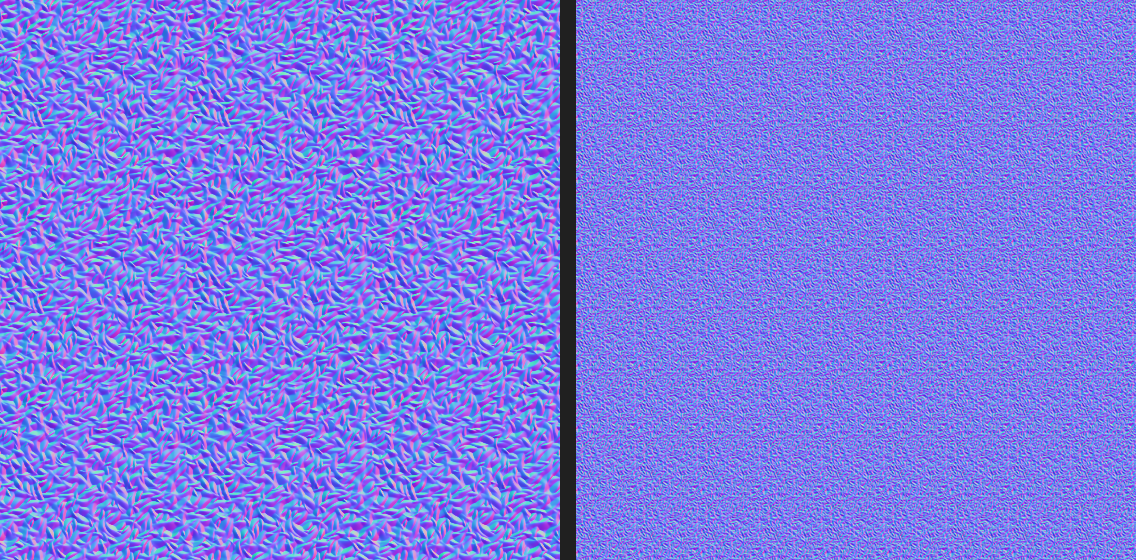
Left: one tile. Right: repeated 3 by 3.
This texture map is drawn by a WebGL 2 fragment shader. Its source:

```glsl
#version 300 es
precision highp float;
// Tiling normal map of crumpled leather: overlapping, slanted, bent wrinkles.

uniform vec2 u_resolution;
out vec4 fragColor;

const float REPEATS = 3.0;  // whole tiles across the canvas

// Three random values from 0 to 1 for a cell and a salt
vec3 hash3(vec2 cell, uint salt) {
    uvec3 v = uvec3(uvec2(cell), salt) * 1664525u + 1013904223u;
    v.x += v.y * v.z; v.y += v.z * v.x; v.z += v.x * v.y;
    v ^= v >> 16u;
    v.x += v.y * v.z; v.y += v.z * v.x; v.z += v.x * v.y;
    return vec3(v >> 8u) / 16777216.0;
}

// One wrinkle around the origin: xy = height gradient, z = height
vec3 wrinkle(vec2 p, vec3 shape, vec3 turn) {
    float angle = 0.55 + 2.1 * (turn.x + turn.y - 1.0);
    vec2 along = vec2(cos(angle), sin(angle));
    vec2 across = vec2(-along.y, along.x);
    across *= across.x + across.y < 0.0 ? -1.0 : 1.0;  // towards upper right
    float size = mix(0.62, 1.3, shape.z);
    float bend = 0.6 * (turn.z - 0.5);

    float u = dot(p, along);
    float v = dot(p, across) + bend * u * u;
    float halfLength = 0.98 * size;
    float halfWidth = (v > 0.0 ? 0.25 : 0.42) * size;  // steep and gentle flank

    vec2 q = vec2(u / halfLength, v / halfWidth);
    float dist = sqrt(dot(q, q) + 0.14);
    vec2 gradV = across + 2.0 * bend * u * along;
    vec2 slope = (q.x / halfLength * along + q.y / halfWidth * gradV) / dist;
    return vec3(-slope, 0.45 * fract(shape.z * 7.0 + turn.z) - dist);
}

// Gradient of the smooth maximum over all nearby wrinkles
vec2 surfaceSlope(vec2 uv, float cells, uint salt) {
    vec2 p = uv * cells;
    vec2 home = floor(p);
    vec2 slopeSum = vec2(0.0);
    float weightSum = 1e-6;
    for (int y = -2; y <= 2; y++) {
        for (int x = -2; x <= 2; x++) {
            vec2 cell = home + vec2(x, y);
            vec2 wrapped = mod(cell, cells);
            vec3 shape = hash3(wrapped, salt);
            vec3 turn = hash3(wrapped, salt + 8u);
            vec3 fold = wrinkle(p - cell - shape.xy, shape, turn);
            float weight = exp(7.0 * fold.z);
            slopeSum += weight * fold.xy;
            weightSum += weight;
        }
    }
    return slopeSum / weightSum;
}

void main() {
    vec2 uv = gl_FragCoord.xy / u_resolution * REPEATS;

    // Fine wrinkles over broad, faint folds
    vec2 slope = 0.41 * surfaceSlope(uv, 24.0, 3u);
    slope += 0.1 * surfaceSlope(uv, 9.0, 21u);

    // Encode the surface normal as colour
    vec3 normal = normalize(vec3(-slope, 1.0));
    fragColor = vec4(0.5 + 0.5 * normal, 1.0);
}
```
